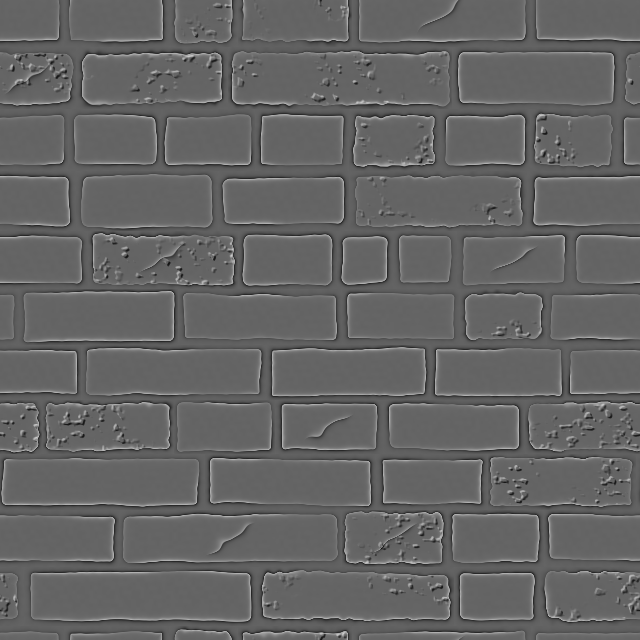
Give the GLSL for this texture map, as a three.js fragment shader.

```glsl
varying vec2 vUv;

const float TAU = 6.28318;
const float COURSES = 11.0;
const int MAX_BRICKS = 7;
const float COURSE_START = -0.013;
const float COURSE_SWAY = 0.0104;
const float BASE_GREY = 0.392;
const float RIM_LIGHT = 0.33;
const float RIM_SHADE = 0.25;
const float RIM_WIDTH = 0.0021;
const float HALO = 0.032;
const float HALO_WIDTH = 0.007;
const float EDGE_SOFT = 0.0008;
const float WORN_SHARE = 0.32;
const float CRACKED_SHARE = 0.07;
const float PIT_CONTRAST = 0.3;

float hash(vec2 p) {
  return fract(sin(dot(p, vec2(127.1, 311.7))) * 43758.5);
}

float noise(vec2 p) {
  vec2 cell = floor(p);
  vec2 f = fract(p);
  f = f * f * (3.0 - 2.0 * f);
  float low = mix(hash(cell), hash(cell + vec2(1.0, 0.0)), f.x);
  float high = mix(hash(cell + vec2(0.0, 1.0)), hash(cell + 1.0), f.x);
  return mix(low, high, f.y);
}

// Brick count, phase, then cosine and sine parts of the uneven spacing
vec4 coursePlan(float course) {
  if (course < 0.5) return vec4(5.0, 0.023, 0.077, 0.018);
  if (course < 1.5) return vec4(4.0, 0.163, -0.044, -0.057);
  if (course < 2.5) return vec4(7.0, 0.112, -0.005, 0.0);
  if (course < 3.5) return vec4(4.0, 0.082, 0.036, 0.008);
  if (course < 4.5) return vec4(6.0, 0.126, 0.012, 0.084);
  if (course < 5.5) return vec4(5.0, 0.083, -0.054, 0.013);
  if (course < 6.5) return vec4(4.0, 0.150, -0.023, 0.016);
  if (course < 7.5) return vec4(5.0, 0.037, 0.028, 0.027);
  if (course < 8.5) return vec4(4.0, 0.041, -0.047, 0.029);
  if (course < 9.5) return vec4(4.0, 0.192, -0.006, 0.092);
  return vec4(4.0, 0.123, -0.086, 0.029);
}

float roundBox(vec2 p, vec2 halfSize, float radius) {
  vec2 q = abs(p) - halfSize + radius;
  return length(max(q, 0.0)) + min(max(q.x, q.y), 0.0) - radius;
}

// Light just inside an edge, shade just outside
float rimProfile(float depth, float strength) {
  float away = abs(depth);
  float rim = exp(-away / RIM_WIDTH) * strength;
  float halo = HALO * exp(-away / HALO_WIDTH);
  float side = smoothstep(-EDGE_SOFT, EDGE_SOFT, depth);
  return mix(-RIM_SHADE * rim - halo, RIM_LIGHT * rim + 0.7 * halo, side);
}

float pits(vec2 p) {
  return smoothstep(0.58, 0.8, 0.65 * noise(p * 95.0) + 0.35 * noise(p * 210.0));
}

void main() {
  // Courses of slightly uneven height, counted from the top
  float down = 1.0 - vUv.y;
  float v = (down - COURSE_START - COURSE_SWAY * cos(TAU * (down - 0.39))) * COURSES;
  float course = mod(floor(v), COURSES);
  float top = fract(v) / COURSES;
  float bottom = 1.0 / COURSES - top;

  // Nearest joints to either side
  vec4 plan = coursePlan(course);
  float left = 1.0;
  float right = 1.0;
  float brick = 0.0;
  for (int i = 0; i < MAX_BRICKS; i++) {
    float k = float(i);
    if (k >= plan.x) break;
    float turn = TAU * k / plan.x;
    float joint = k / plan.x + plan.y + plan.z * cos(turn) + plan.w * sin(turn);
    float gap = fract(vUv.x - joint);
    if (gap < left) {
      left = gap;
      brick = k;
    }
    right = min(right, 1.0 - gap);
  }

  // Brick-local frame with its own tilt and size
  vec2 id = vec2(brick + 3.0, course + 11.0);
  vec2 seed = vec2(hash(id), hash(id + 17.3)) * 60.0;
  vec2 pos = 0.5 * vec2(left - right, bottom - top);
  vec2 halfSize = 0.5 * vec2(left + right, bottom + top);
  pos.y += (hash(id + 5.1) - 0.5) * 0.035 * pos.x;
  vec2 grain = pos + seed;
  vec2 inset = vec2(0.006) + 0.0045 * vec2(hash(id + 2.7), hash(id + 8.9));
  float worn = step(hash(id + 31.7), WORN_SHARE);

  // Wavy, chipped outline
  float depth = -roundBox(pos, halfSize - inset, 0.003 + 0.009 * hash(id + 4.4));
  depth += (noise(grain * 21.0) - 0.5) * 0.005;
  depth += (noise(grain * 110.0) - 0.5) * mix(0.0012, 0.0045, worn);
  float strength = mix(0.3, 1.2, smoothstep(0.2, 0.6, noise(grain * 13.0 + 7.0)));
  float grey = BASE_GREY + rimProfile(depth, strength);
  float inside = smoothstep(0.0, 0.003, depth);

  // Embossed pits in patches on worn bricks
  float patchMask = smoothstep(0.4, 0.65, noise(grain * 17.0 + 23.0));
  vec2 relief = vec2(0.0012, -0.0012);
  float emboss = pits(grain + relief) - pits(grain - relief);
  grey += PIT_CONTRAST * emboss * patchMask * worn * inside;

  // Short slanting cracks
  float cracked = step(hash(id + 43.9), CRACKED_SHARE);
  float crack = 0.75 * pos.y - 0.5 * pos.x + (noise(grain * 45.0) - 0.5) * 0.012;
  float reach = 1.0 - smoothstep(0.02, 0.04, abs(pos.x));
  grey += rimProfile(crack, 0.8) * cracked * reach * inside;

  // Faint surface grain
  grey += (noise(grain * 150.0) - 0.5) * 0.01;
  gl_FragColor = vec4(vec3(clamp(grey, 0.0, 1.0)), 1.0);
}
```
